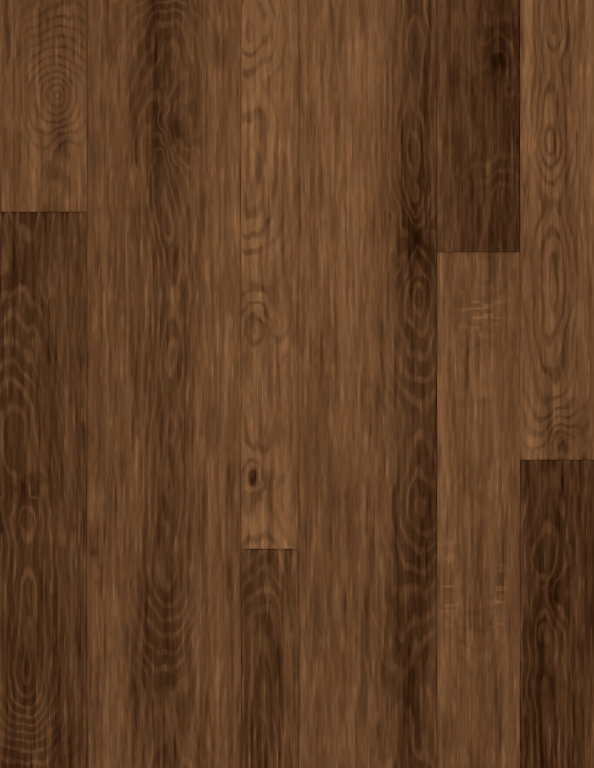
Reproduce this texture procedurally as a Shadertoy shader.

```glsl
// Brown oak floor: six columns of vertical planks of uneven width, four of them cut by a butt joint.
// Growth rings are contours of the distance to a wandering heart line, bent around knots;
// stretched noise adds pores, limed flecks and slow shading.

const float EDGES[7] = float[7](0.0, .147, .405, .503, .735, .875, 1.0);
const float JOINTS[6] = float[6](.936, -1.0, .368, -1.0, .868, .519);

// Per plank: heart x, tone, shade around the heart, ring contrast (above zero pale, below dark).
// The first six lie above the joints, the others below.
const vec4 PLANKS[12] = vec4[12](
    vec4(.100, .57, .10, -.16), vec4(.282, .58, .34, .17), vec4(.432, .69, .03, -.22),
    vec4(.700, .59, .30, .18), vec4(.836, .32, .14, .12), vec4(.938, .64, .08, -.20),
    vec4(.034, .32, .06, .20), vec4(.282, .58, .34, .17), vec4(.443, .38, .06, .15),
    vec4(.700, .59, .30, .18), vec4(.805, .59, .03, -.06), vec4(.930, .30, .10, .21));

// Knots: x, y, radius, darkness of the core.
const vec4 KNOTS[10] = vec4[10](
    vec4(.427, .490, .010, .45), vec4(.427, .753, .016, .16), vec4(.700, .890, .022, .18),
    vec4(.300, 1.077, .022, .28), vec4(.840, 1.190, .016, .25), vec4(.105, 1.044, .014, .22),
    vec4(.157, .363, .008, .22), vec4(.946, .554, .016, .20), vec4(.034, .470, .015, .15),
    vec4(.930, .284, .016, .15));

float hash(vec2 p) {
    vec3 q = fract(vec3(p.xyx) * .1031);
    q += dot(q, q.yzx + 33.33);
    return fract((q.x + q.y) * q.z);
}

float noise(vec2 p) {
    vec2 i = floor(p), f = fract(p);
    f = f * f * (3.0 - 2.0 * f);
    return mix(mix(hash(i), hash(i + vec2(1, 0)), f.x),
               mix(hash(i + vec2(0, 1)), hash(i + vec2(1, 1)), f.x), f.y);
}

float fbm(vec2 p) {
    float sum = 0.0, amp = .5;
    for (int i = 0; i < 4; i++) {
        sum += amp * noise(p);
        p = p * 2.03 + 17.1;
        amp *= .5;
    }
    return sum / .9375;
}

// Pale crosswise saw marks inside a soft patch.
float sawMarks(vec2 p, vec2 center, vec2 size) {
    vec2 d = (p - center) / size;
    float dash = smoothstep(.62, .85, noise(p * vec2(45, 190)));
    return dash * exp(-dot(d, d)) * (.4 + .6 * noise(p * vec2(300, 60)));
}

void mainImage(out vec4 fragColor, in vec2 fragCoord) {
    vec2 p = fragCoord / iResolution.xy * vec2(1, 1.293);
    float pixel = 1.0 / iResolution.x;

    // Find the plank
    int column = 0;
    for (int i = 1; i < 6; i++) column += int(p.x >= EDGES[i]);
    float left = EDGES[column], right = EDGES[column + 1], joint = JOINTS[column];
    int id = column + (p.y < joint ? 6 : 0);
    vec4 plank = PLANKS[id];
    float seed = float(id) * 13.7 + 5.0;
    vec2 q = p + vec2(seed, seed * 1.7);

    // Distance to the heart, whose depth below the face drifts along the plank
    float wander = .035 * (noise(vec2(q.y * 3.5, seed)) - .5);
    float dx = p.x - plank.x - wander;
    float depth = .42 * (fbm(vec2(q.y * 1.5, seed + 4.0)) - .5);
    float field = length(vec2(dx, depth)) + .025 * fbm(q * vec2(16, 6))
                + .006 * noise(q * vec2(50, 22));

    // Knots push the rings aside and darken the wood
    float core = 0.0;
    for (int i = 0; i < 10; i++) {
        vec4 k = KNOTS[i];
        if (k.x < left || k.x > right || (k.y < joint) != (p.y < joint)) continue;
        vec2 d = (p - k.xy) / (k.z * vec2(1, 1.7));
        d += .5 * (vec2(noise(q * 70.0), noise(q * 70.0 + 40.0)) - .5);
        float r2 = dot(d, d);
        field += k.z * 1.8 * exp(-r2 * .35);
        core += k.w * (exp(-r2 * 2.0) + .35 * exp(-r2 * .22));
    }

    // Rings, softened where they get too fine
    float phase = field * 88.0;
    float fade = 1.0 - smoothstep(.3, .75, length(vec2(dFdx(phase), dFdy(phase))));
    float ring = smoothstep(-.1, 1.0, sin(6.2832 * phase)) - .35;
    float reach = exp(-dx * dx * 380.0);
    float broken = .35 + .9 * noise(q * vec2(130, 26));

    // Tone: slow shading, dark heart, rings and pores
    float tone = plank.y + .32 * (fbm(q * vec2(11, 1.6)) - .5);
    tone -= plank.z * exp(-dx * dx * 520.0) * (.6 + .8 * noise(q * vec2(9, 3)));
    tone += plank.w * ring * fade * broken * (.18 + .95 * reach);
    tone += .16 * (noise(q * vec2(90, 4)) - .5);
    tone += .26 * (noise(q * vec2(210, 17)) - .5);
    tone += .12 * (noise(q * vec2(330, 70)) - .5);
    tone -= .13 * smoothstep(.66, .9, noise(q * vec2(170, 11) + 9.0));
    float fleck = smoothstep(.7, .95, noise(q * vec2(240, 24) + 31.0));
    tone += fleck * (.10 + .12 * (1.0 - plank.y));
    tone -= core;

    // Saw marks on the lower plank of the fifth column
    if (id == 10) {
        tone += .32 * (sawMarks(p, vec2(.81, .77), vec2(.04, .035))
                     + sawMarks(p, vec2(.84, .285), vec2(.014, .08))
                     + sawMarks(p, vec2(.757, .318), vec2(.014, .07)));
    }

    // Thin dark seams
    float side = min(p.x - left + step(left, .001), right - p.x + step(.999, right));
    float seam = min(side, abs(p.y - joint));
    tone -= .16 * (1.0 - smoothstep(.0006, .0012 + pixel, seam));

    vec3 darkOak = vec3(.20, .11, .05), paleOak = vec3(.57, .40, .26);
    fragColor = vec4(mix(darkOak, paleOak, clamp(tone, -.25, 1.15)), 1.0);
}
```
